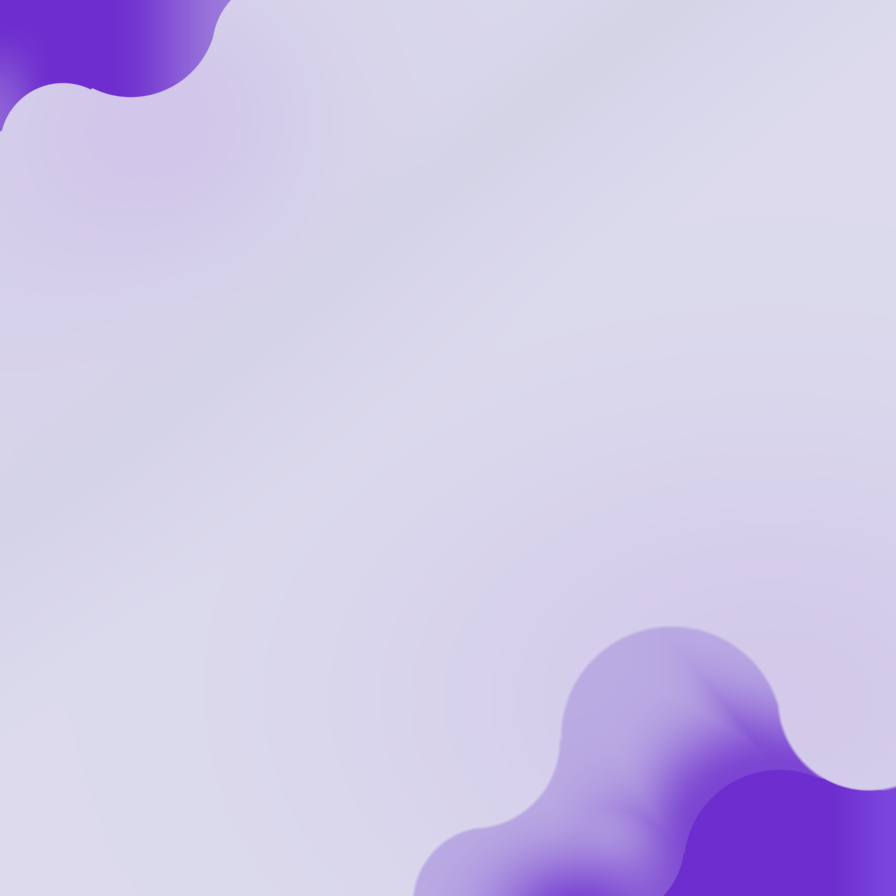
A WebGL 2 fragment shader for this background:

```glsl
#version 300 es
precision highp float;
uniform vec2 u_resolution;
out vec4 outColor;

float circle(vec2 p, vec2 center, float radius) {
    return length(p - center) - radius;
}

// Gaussian falloff around a center, with separate radii per axis
float glow(vec2 p, vec2 center, vec2 radii) {
    vec2 q = (p - center) / radii;
    return exp(-dot(q, q));
}

// Each blob edge is a chain of tangent arcs: bulges are added, hollows cut away
float cornerBlob(vec2 p) {
    float d = dot(p, vec2(0.423, -0.906)) + 0.773;
    d = min(d, circle(p, vec2(0.146, 0.988), 0.0964));
    d = max(d, -circle(p, vec2(0.0703, 0.837), 0.0703));
    return max(d, -circle(p, vec2(0.315, 0.947), 0.078));
}

float paleBlob(vec2 p) {
    float d = max(p.y - 0.107 * p.x - 0.1073, 0.538 - p.x);
    d = min(d, circle(p, vec2(0.75, 0.177), 0.1237));
    d = min(d, circle(p, vec2(0.547, -0.009), 0.086));
    d = max(d, -circle(p, vec2(0.527, 0.173), 0.0977));
    return max(d, -circle(p, vec2(0.97, 0.219), 0.1016));
}

float deepBlob(vec2 p) {
    float foot = max(p.y - 0.048, 0.676 - p.x);
    float shoulder = max(0.87 - p.x, p.y - 0.1406 + 0.2 * (p.x - 0.87));
    float d = min(foot, shoulder);
    d = min(d, circle(p, vec2(0.87, 0.034), 0.1068));
    return max(d, -circle(p, vec2(0.676, 0.06), 0.088));
}

// Pale backdrop with diagonal sheen and lilac haze
vec3 backdrop(vec2 p) {
    float across = dot(p, vec2(-0.616, 0.788)) - 0.326;
    vec3 color = vec3(0.85, 0.842, 0.92);
    color += vec3(0.012, 0.014, 0.006) * smoothstep(-0.08, -0.2, across);
    color -= vec3(0.016, 0.012, 0.016) * exp(-pow(across / 0.055, 2.0));
    vec3 lilac = vec3(0.822, 0.782, 0.918);
    float haze = glow(p, vec2(0.19, 0.87), vec2(0.17, 0.16));
    haze += 0.4 * glow(p, vec2(0.0, 0.75), vec2(0.2, 0.25));
    haze += 0.9 * glow(p, vec2(0.86, 0.22), vec2(0.42, 0.29));
    return mix(color, lilac, min(haze, 1.0));
}

float coverage(float d, float softness) {
    return 1.0 - smoothstep(-softness, softness, d);
}

void main() {
    vec2 p = gl_FragCoord.xy / u_resolution;
    float edge = 0.9 / min(u_resolution.x, u_resolution.y);
    vec3 violet = vec3(0.43, 0.18, 0.81);
    vec3 lavender = vec3(0.73, 0.67, 0.89);
    vec3 color = backdrop(p);

    // Upper left corner, fading along its rim
    float rim = 0.6 * smoothstep(0.12, 0.26, p.x);
    rim += 0.4 * smoothstep(0.06, 0.0, p.x) * smoothstep(0.98, 0.87, p.y);
    color = mix(color, mix(violet, lavender, rim), coverage(cornerBlob(p), edge));

    // Pale blob, shaded towards the deep one and the bottom edge
    float pale = paleBlob(p);
    float deep = deepBlob(p);
    float shade = 0.82 * exp(-pow(max(deep, 0.0) / 0.07, 2.0));
    shade *= smoothstep(0.63, 0.81, p.x + 0.3 * p.y);
    float low = 0.9 * glow(p, vec2(0.645, -0.025), vec2(0.09, 0.07));
    shade = 1.0 - (1.0 - shade) * (1.0 - low);
    color = mix(color, mix(lavender, violet, shade), coverage(pale, edge + 0.0015));

    // Deep blob, brighter near the right side
    vec3 deepColor = mix(violet, vec3(0.48, 0.27, 0.87), smoothstep(0.92, 1.0, p.x));
    color = mix(color, deepColor, coverage(max(deep, pale), edge));

    outColor = vec4(color, 1.0);
}
```
